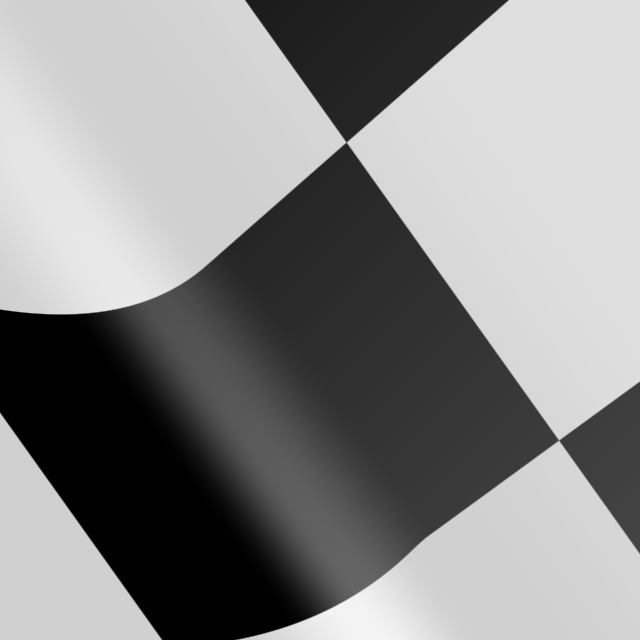
Write a three.js fragment shader that draws this pattern.

```glsl
// Large black and white checks on a cloth with one diagonal fold.
// Columns are straight stripes along the fold; rows bend as they cross it.
// Smooth ramps across the fold give the deep shadow and the soft sheen.

#define FOLD_SLANT 0.713     // sideways run of the fold per unit of drop
#define COLUMN_EDGE 0.3828   // where one column boundary meets the top
#define COLUMN_WIDTH 0.8424
#define ROW_START 0.2227     // drop of a row boundary at that column edge
#define ROW_HEIGHT 0.4466
#define ROW_SLOPE -0.54
#define FOLD_BEND 0.96       // how sharply rows curl at the fold
#define EDGE_SOFTNESS 0.0013

varying vec2 vUv;

// Distance to the nearest whole number, with a sign that flips in each cell.
float alternatingDistance(float t) {
  float f = fract(t);
  float d = min(f, 1.0 - f);
  return mod(floor(t), 2.0) < 0.5 ? d : -d;
}

// Drop of the row boundary at a position across the fold.
float rowCurve(float across) {
  float curl = clamp(0.026 - across, 0.0, 0.4);
  return ROW_START + ROW_SLOPE * (across - COLUMN_EDGE) - FOLD_BEND * curl * curl;
}

// Row spacing widens slowly to the right and faster inside the fold.
float rowHeight(float across) {
  float d = max(across - 0.065, -0.5);
  return ROW_HEIGHT + (d < 0.0 ? 0.415 * d * d : 0.06 * d);
}

// Smooth coverage from -1 to 1 around an edge.
float softSign(float d) {
  return clamp(d / EDGE_SOFTNESS, -1.0, 1.0);
}

// 1 on white checks, 0 on black checks.
float checks(float across, float drop) {
  float height = rowHeight(across);
  float column = alternatingDistance((across - COLUMN_EDGE) / COLUMN_WIDTH);
  float row = alternatingDistance((drop - rowCurve(across)) / height);
  float columnDistance = column * COLUMN_WIDTH / length(vec2(1.0, FOLD_SLANT));
  float rowDistance = row * height / 0.82;
  return 0.5 + 0.5 * softSign(columnDistance) * softSign(rowDistance);
}

// Black cloth: lost in shadow left of the fold, grey sheen on its crest.
float blackShade(float across, vec2 p) {
  float lit = smoothstep(-0.24, -0.10, across);
  float sheen = 1.0 - smoothstep(-0.08, 0.09, across);
  float base = 0.058 + 0.11 * (p.x + p.y);
  return 0.005 + lit * (base + 0.17 * sheen);
}

// White cloth: gentle grey with a highlight that grows down the fold.
float whiteShade(float across, vec2 p) {
  float sheen = smoothstep(-0.34, -0.14, across)
              * (1.0 - smoothstep(-0.12, 0.04, across));
  float base = 0.815 + 0.055 * smoothstep(0.12, 0.65, across);
  return base + (0.06 + 0.08 * p.y) * sheen;
}

void main() {
  vec2 p = vec2(vUv.x, 1.0 - vUv.y);   // y measured as drop from the top
  float across = p.x - FOLD_SLANT * p.y;
  float shade = mix(blackShade(across, p), whiteShade(across, p), checks(across, p.y));
  gl_FragColor = vec4(vec3(shade), 1.0);
}
```
